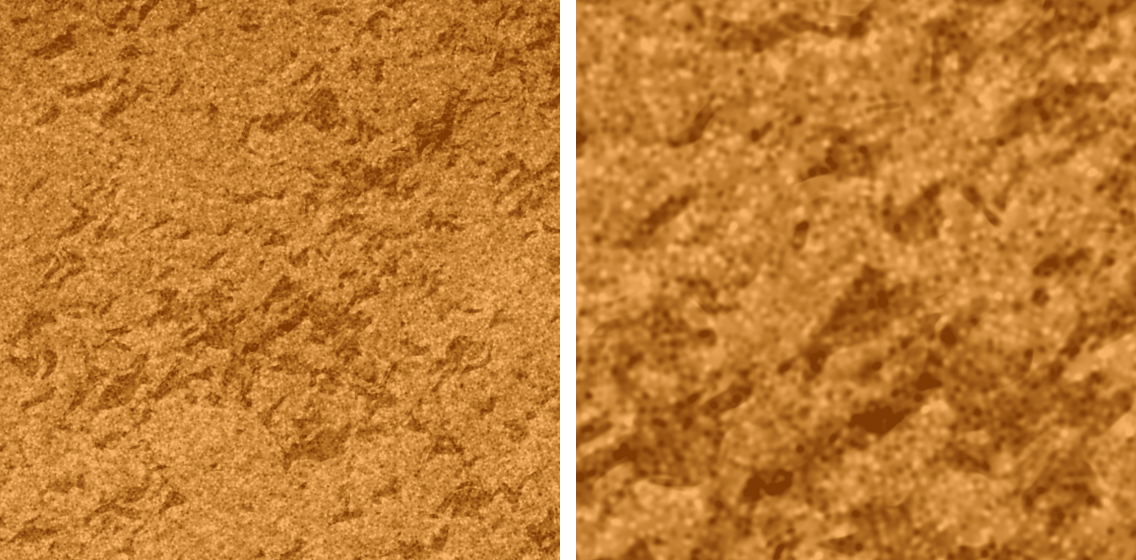
Left: the whole. Right: its middle third, enlarged.
Reproduce this texture procedurally as a Shadertoy shader.

```glsl
// Rough ochre stone under warm light: grainy speckle, slanted shadowed pits,
// a few long ridge shadows and thin cracks. All noise is cellular: each cell
// scatters one soft bump of random sign, and scales are layered.

const vec3 SHADE = vec3(0.50, 0.23, 0.02);
const vec3 OCHRE = vec3(0.735, 0.465, 0.16);
const vec3 GLOW  = vec3(0.97, 0.70, 0.40);

vec3 hash3(vec2 cell) {
    vec3 h = fract(cell.xyx * vec3(0.1031, 0.1030, 0.0973));
    h += dot(h, h.yxz + 33.33);
    return fract((h.xxy + h.yzz) * h.zyx);
}

vec2 rotate(vec2 p, float angle) {
    float c = cos(angle), s = sin(angle);
    return vec2(c * p.x + s * p.y, c * p.y - s * p.x);
}

// Cellular bump noise with mean 0 and deviation near 1
float bumps(vec2 p) {
    vec2 cell = floor(p);
    float sum = 0.0;
    for (int y = -1; y <= 1; y++)
    for (int x = -1; x <= 1; x++) {
        vec2 id = cell + vec2(x, y);
        vec3 h = hash3(id + 17.0);
        vec2 d = p - id - h.xy;
        float k = max(1.0 - dot(d, d), 0.0);
        sum += (2.0 * h.z - 1.0) * k * k * k;
    }
    return 2.58 * sum;
}

// Shadow amount of ragged pits, stretched along the slant
float pits(vec2 p, float density) {
    vec2 q = rotate(p, 0.55) * vec2(0.6, 1.0);
    q += 0.006 * vec2(bumps(p * 24.0), bumps(p * 24.0 + 50.0));
    float n = 0.75 * bumps(q * 32.0)
            + 0.50 * bumps(q * 68.0 + 9.0)
            + 0.45 * bumps(q * 125.0 + 31.0);
    return smoothstep(0.4, 1.7, n + density);
}

// Tapered, gently bent stroke centred at the origin
float stroke(vec2 p, float angle, float halfLength, float width, float bend) {
    vec2 q = rotate(p, angle);
    float along = q.x / halfLength;
    q.y += bend * (along * along + 0.4 * sin(along * 5.0));
    float w = width * max(1.0 - along * along, 0.0);
    return (1.0 - smoothstep(0.4 * w, w + 0.002, abs(q.y)))
         * smoothstep(1.0, 0.8, abs(along));
}

float ridges(vec2 p) {
    float shade = 0.0;
    for (int i = 0; i < 3; i++) {
        float k = float(i);
        vec2 centre = fract(vec2(0.47, 0.39) + k * vec2(0.25, 0.32));
        float s = stroke(p - centre, 0.75 - 0.08 * k, 0.15, 0.017, 0.018);
        shade = max(shade, s * (1.0 - 0.2 * k));
    }
    return shade;
}

float cracks(vec2 p) {
    float shade = 0.0;
    for (int i = 0; i < 4; i++) {
        float k = float(i);
        vec2 centre = fract(vec2(0.47, 0.25) - k * vec2(0.21, 0.04));
        float size = 0.09 + 0.06 * mod(k, 2.0);
        float s = stroke(p - centre, -0.92 - 0.1 * k, size, 0.0035, 0.008);
        shade = max(shade, s * (1.0 - 0.15 * k));
    }
    return shade;
}

void mainImage(out vec4 fragColor, in vec2 fragCoord) {
    vec2 p = fragCoord / iResolution.y;
    vec2 uv = fragCoord / iResolution.xy;

    // Broad light: brighter below, dim in the top corners
    float tone = 0.62 + 0.14 * (0.5 - uv.y);
    tone -= 0.22 * smoothstep(0.5, 0.95, length(uv - vec2(0.5, 0.42)));
    tone += 0.035 * bumps(rotate(p, 0.6) * vec2(4.0, 9.0));

    // Pits, with a lit rim below each shadow
    float density = 0.4 * bumps(p * 6.0 + 3.0) + 0.5 * (uv.x - 0.5);
    tone -= 0.40 * pits(p, density);
    tone += 0.10 * pits(p + vec2(-0.006, 0.011), density);

    // Long marks, roughened at their edges
    vec2 rough = 0.004 * vec2(bumps(p * 60.0), bumps(p * 60.0 + 80.0));
    tone -= 0.30 * ridges(p + rough);
    tone -= 0.30 * cracks(p + 0.6 * rough);

    // Sandy speckle
    tone += 0.075 * bumps(rotate(p, 0.5) * vec2(75.0, 110.0));
    tone += 0.120 * bumps(p * 220.0);

    tone = clamp(tone, 0.0, 1.0);
    vec3 colour = tone < 0.5 ? mix(SHADE, OCHRE, 2.0 * tone)
                             : mix(OCHRE, GLOW, 2.0 * tone - 1.0);
    fragColor = vec4(colour, 1.0);
}
```
